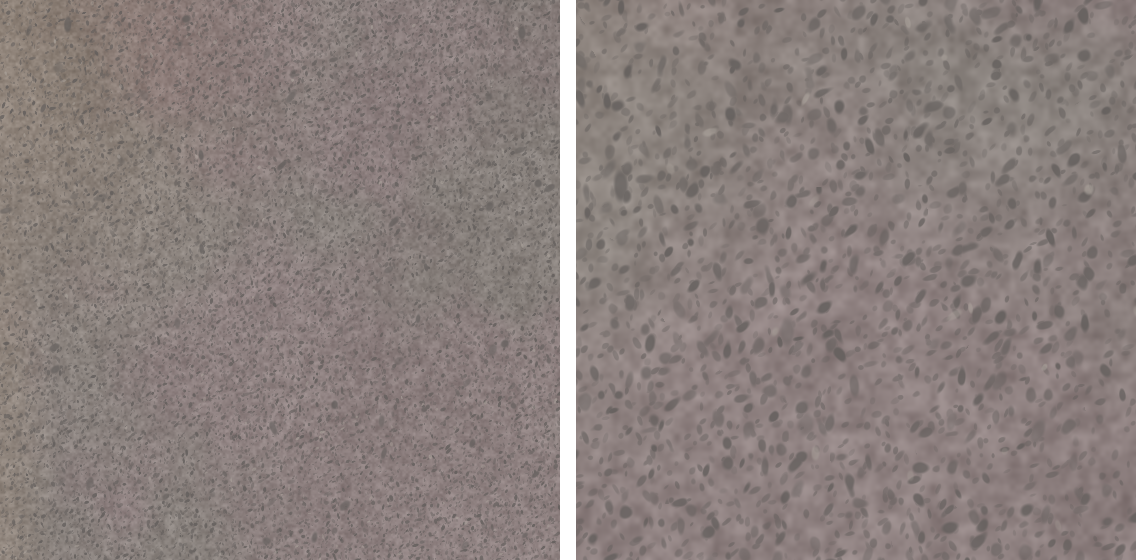
Left: the whole. Right: its middle third, enlarged.
Reproduce this texture procedurally as a WebGL 1 fragment shader.

```glsl
precision highp float;
uniform vec2 u_resolution;

#define CHIP_CELLS 82.0
#define CHIP_SIZE 0.33
#define CHIP_DENSITY 0.80
#define CHIP_LEAN 1.15
#define CHIP_SPREAD 2.0
#define CHIP_CONTRAST 0.85
#define GRAIN 0.085
#define MOTTLE 0.055
#define CLOUDS 0.075

const vec3 CEMENT = vec3(0.548, 0.520, 0.502);
const vec3 CHIP = vec3(0.385, 0.368, 0.360);
const vec3 FLECK = vec3(0.680, 0.650, 0.620);
const vec3 WARM_TINT = vec3(0.012, -0.008, -0.030);
const vec3 PINK_TINT = vec3(0.014, -0.012, 0.004);

vec2 hash2(vec2 p) {
  vec3 q = fract(p.xyx * vec3(0.1031, 0.1030, 0.0973));
  q += dot(q, q.yzx + 33.33);
  return fract((q.xx + q.yz) * q.zy);
}

float noise(vec2 p) {
  vec2 i = floor(p), f = fract(p);
  f = f * f * (3.0 - 2.0 * f);
  float low = mix(hash2(i).x, hash2(i + vec2(1.0, 0.0)).x, f.x);
  float high = mix(hash2(i + vec2(0.0, 1.0)).x, hash2(i + 1.0).x, f.x);
  return mix(low, high, f.y);
}

float fbm(vec2 p) {
  float sum = 0.0, weight = 0.5;
  for (int i = 0; i < 4; i++) {
    sum += weight * noise(p);
    p = mat2(1.6, 1.2, -1.2, 1.6) * p + 17.0;
    weight *= 0.5;
  }
  return sum / 0.9375;
}

// Coverage of soft, leaning, irregular chips, one candidate per cell
float chips(vec2 uv, float cells, float density, float size) {
  vec2 p = uv * cells;
  vec2 cell = floor(p);
  float wobble = 0.7 * (noise(p * 2.3 + 5.0) - 0.5);
  float cover = 0.0;
  for (int j = -1; j <= 1; j++) {
    for (int i = -1; i <= 1; i++) {
      vec2 id = cell + vec2(float(i), float(j));
      vec2 key = id + cells * 3.0;
      vec2 shape = hash2(key + 57.0);
      vec2 look = hash2(key + 131.0);
      vec2 d = p - id - hash2(key);
      float angle = CHIP_LEAN + (shape.x - 0.5) * CHIP_SPREAD;
      float c = cos(angle), s = sin(angle);
      d = vec2(c * d.x + s * d.y, c * d.y - s * d.x);
      float stretch = sqrt(mix(1.1, 2.5, look.x));
      float radius = size * mix(0.5, 1.0, shape.y);
      float dist = length(d * vec2(1.0 / stretch, stretch)) / radius + wobble;
      float present = step(hash2(key + 211.0).x, density);
      float tone = mix(0.4, 1.0, look.y);
      cover = max(cover, present * tone * (1.0 - smoothstep(0.6, 1.3, dist)));
    }
  }
  return cover;
}

void main() {
  vec2 uv = gl_FragCoord.xy / u_resolution;

  // Broad stains and uneven light
  float cloud = fbm(uv * 4.0 + 3.0) - 0.5;
  float warm = 1.0 - smoothstep(0.0, 0.75, length((uv - vec2(0.0, 0.95)) * vec2(1.1, 1.0)));
  float edge = 1.0 - smoothstep(0.0, 0.12, uv.x);
  float pink = smoothstep(0.4, 0.7, fbm(uv * 3.2 + 41.0));
  vec3 color = CEMENT + CLOUDS * cloud;
  color += WARM_TINT * max(warm, 0.7 * edge) + PINK_TINT * pink;
  color += 0.022 * edge - 0.022 * smoothstep(0.5, 1.1, uv.y);

  // Cement mottling and fine grain
  color += MOTTLE * (noise(uv * 62.0) - 0.5);
  color += GRAIN * (noise(uv * 165.0 + 9.0) - 0.5);
  color += 0.5 * GRAIN * (noise(uv * 300.0 + 27.0) - 0.5);

  // Dark stone chips in three sizes, sparser in the warm corner
  float density = CHIP_DENSITY * (1.0 - 0.4 * warm) * (0.85 + cloud);
  float cover = chips(uv, CHIP_CELLS, density, CHIP_SIZE);
  cover = max(cover, 0.65 * chips(uv, CHIP_CELLS * 1.6, density, CHIP_SIZE));
  cover = max(cover, 0.9 * chips(uv, CHIP_CELLS * 0.35, 0.13, CHIP_SIZE * 0.75));
  color = mix(color, CHIP, CHIP_CONTRAST * cover);

  // Rare pale flecks
  float fleck = chips(uv + 0.37, CHIP_CELLS * 0.8, 0.04, CHIP_SIZE * 0.7);
  color = mix(color, FLECK, 0.6 * fleck);

  gl_FragColor = vec4(color, 1.0);
}
```
